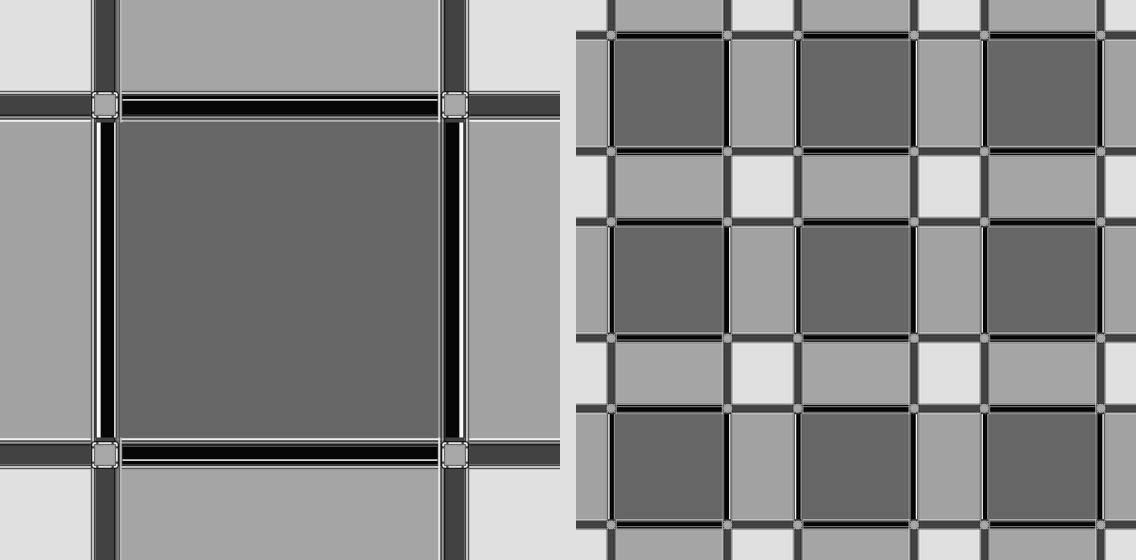
Left: one tile. Right: repeated 3 by 3.
Write a WebGL 2 fragment shader that draws this pattern.

```glsl
#version 300 es
precision highp float;

#define GRID 768.0        // design units across the canvas
#define REPEATS 1.0       // whole repeats across and down
#define BAND_OFFSET 240.0 // band centre, from the middle of the tile
#define JOINT_HALF 19.0
#define JOINT_RADIUS 5.0
#define DARK_TILE 0.405
#define SIDE_TILE 0.635
#define CAP_TILE 0.648
#define CORNER_TILE 0.88
#define BAND_GREY 0.26
#define BAND_BLACK 0.025

uniform vec2 u_resolution;
out vec4 fragColor;

float pixelSize;

// Share of the pixel at x that lies between lo and hi
float stripe(float x, float lo, float hi) {
    float h = 0.5 * pixelSize;
    return clamp((min(x + h, hi) - max(x - h, lo)) / pixelSize, 0.0, 1.0);
}

void paint(inout float tone, float value, float cover) {
    tone = mix(tone, value, cover);
}

// Dark, light, dark edging on the outer side of a band
void outerTrim(inout float tone, float d) {
    paint(tone, 0.34, stripe(d, 17.5, 19.5));
    paint(tone, 0.76, stripe(d, 15.0, 17.5));
    paint(tone, 0.20, stripe(d, 13.0, 15.0));
}

// Bright edging on the inner side of a band
void innerTrim(inout float tone, float d, float bright) {
    paint(tone, bright, stripe(d, -23.0, -20.0));
    paint(tone, 0.22, stripe(d, -20.0, -18.0));
    paint(tone, 0.60, stripe(d, -18.0, -15.5));
    paint(tone, 0.12, stripe(d, -15.5, -12.5));
}

// Softer edging used on the left band only
void leftTrim(inout float tone, float d, float middle) {
    paint(tone, mix(0.72, DARK_TILE, middle), stripe(d, -23.0, -20.5));
    paint(tone, 0.33, stripe(d, -20.5, -18.5));
    paint(tone, 0.48, stripe(d, -18.5, -16.5));
    paint(tone, mix(0.42, 0.28, middle), stripe(d, -16.5, -14.5));
    paint(tone, mix(0.08, 0.94, middle), stripe(d, -14.5, -11.5));
}

// Grey core, turning black with a highlight beside the dark tile
void core(inout float tone, float d, float middle, float lineEnd) {
    paint(tone, mix(BAND_GREY, BAND_BLACK, middle), stripe(d, -12.5, 13.0));
    paint(tone, 0.98, middle * stripe(d, 6.0, lineEnd));
}

float roundedBox(vec2 p, float halfSize, float radius) {
    vec2 q = abs(p) - halfSize + radius;
    return length(max(q, 0.0)) + min(max(q.x, q.y), 0.0) - radius;
}

float inside(float distance) {
    return clamp(0.5 - distance / pixelSize, 0.0, 1.0);
}

// Framed square where two bands cross
void joint(inout float tone, vec2 d) {
    float edge = roundedBox(d, JOINT_HALF, JOINT_RADIUS);
    float cut = stripe(min(abs(d.x), abs(d.y)), 9.0, 12.0);
    paint(tone, 0.06, inside(edge));
    paint(tone, mix(0.90, 0.25, cut), inside(edge + 1.5));
    paint(tone, 0.38, inside(edge + 4.0));
    paint(tone, 0.66, inside(edge + 5.5));
}

void main() {
    pixelSize = GRID * REPEATS / min(u_resolution.x, u_resolution.y);
    vec2 p = (fract(gl_FragCoord.xy / u_resolution * REPEATS) - 0.5) * GRID;
    vec2 d = abs(p) - BAND_OFFSET;
    vec2 middle = vec2(inside(d.x + 24.0), inside(d.y + 24.0));

    // Flat tiles
    vec2 outer = step(0.0, d);
    float tone = mix(mix(DARK_TILE, SIDE_TILE, outer.x),
                     mix(CAP_TILE, CORNER_TILE, outer.x), outer.y);

    // Horizontal bands
    outerTrim(tone, d.y);
    innerTrim(tone, d.y, mix(0.94, 0.70, middle.x * step(0.0, p.y)));
    core(tone, d.y, middle.x, 8.0);
    paint(tone, 0.30, middle.x * step(p.y, 0.0) * stripe(d.y, -12.5, -11.0));

    // Vertical bands
    outerTrim(tone, d.x);
    if (p.x < 0.0) leftTrim(tone, d.x, middle.y);
    else innerTrim(tone, d.x, mix(0.90, 0.62, middle.y));
    core(tone, d.x, middle.y, 11.5);

    // Crossings
    joint(tone, d);

    fragColor = vec4(vec3(tone), 1.0);
}
```
